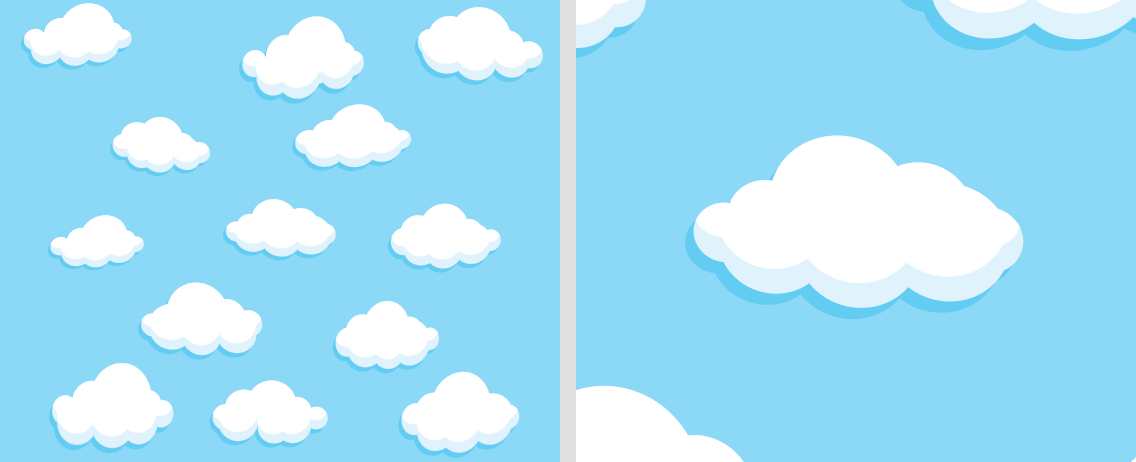
Left: the whole. Right: its middle third, enlarged.
A Shadertoy shader for this pattern:

```glsl
// Flat cartoon clouds scattered over a plain sky, on a wrapping brick grid.
// Each cloud is a union of round puffs drawn three times: a shifted drop shadow,
// a pale underside, and a white top where the body meets its raised copy.

const vec2 GRID = vec2(3.0, 5.0);        // cells across and up
const vec2 JITTER = vec2(0.30, 0.26);    // scatter, in cells
const vec2 SHADOW_OFFSET = vec2(-0.05, -0.07);
const vec2 LIGHT_OFFSET = vec2(-0.01, 0.155);

const vec3 SKY = vec3(0.55, 0.85, 0.97);
const vec3 SHADOW = vec3(0.39, 0.80, 0.95);
const vec3 UNDERSIDE = vec3(0.88, 0.95, 0.99);
const vec3 TOP = vec3(1.0);

vec2 hash2(vec2 p) {
    vec3 q = fract(p.xyx * vec3(0.1031, 0.1030, 0.0973));
    q += dot(q, q.yzx + 33.33);
    return fract((q.xx + q.yz) * q.zy);
}

float circle(vec2 p, vec2 center, float radius) {
    return length(p - center) - radius;
}

// Signed distance to a cloud about two units wide
float cloud(vec2 p, vec2 seed) {
    vec2 h = hash2(seed + 7.3);
    vec2 m = hash2(seed + 23.9);
    p.x *= h.x < 0.5 ? -1.0 : 1.0;
    p.y -= 0.2 * (m.x - 0.5) * p.x;
    float peak = mix(-0.2, 0.08, h.y);

    // Main dome, second dome and shoulder
    float d = circle(p, vec2(peak, 0.09), mix(0.41, 0.50, m.y));
    d = min(d, circle(p, vec2(peak + 0.47, 0.04), mix(0.28, 0.38, m.x)));
    d = min(d, circle(p, vec2(peak - 0.43, -0.02), mix(0.20, 0.28, h.y)));

    // Puffs at both ends
    d = min(d, circle(p, vec2(-0.78, -0.13), mix(0.17, 0.22, m.x)));
    d = min(d, circle(p, vec2(0.76, mix(-0.12, -0.02, m.y)), mix(0.19, 0.24, h.y)));

    // Base of three broad scallops of uneven size, deepest in the middle
    for (int i = -1; i <= 1; i++) {
        vec2 k = hash2(seed + 11.7 * float(i + 3));
        float x = 0.47 * float(i) + 0.18 * (k.y - 0.5);
        float radius = mix(0.28, 0.39, k.x);
        float bottom = -0.42 - 0.13 * (1.0 - 2.0 * x * x) - 0.04 * k.y;
        d = min(d, circle(p, vec2(x, bottom + radius), radius));
    }
    return d;
}

// Nearest distances of (shadow, body, lit top), in canvas heights
vec3 cloudLayers(vec2 uv, float aspect) {
    vec3 layers = vec3(1.0);
    vec2 g = uv * GRID;
    for (int j = -1; j <= 1; j++) {
        float row = floor(g.y) + float(j);
        // Every other row is shifted by half a cell and holds one cloud less
        float sparse = mod(mod(row, GRID.y), 2.0);
        float shift = 0.5 * sparse;
        for (int i = -1; i <= 1; i++) {
            float column = floor(g.x - shift) + float(i);
            vec2 cell = mod(vec2(column, row), GRID);
            if (sparse > 0.5 && cell.x > GRID.x - 1.5) continue;

            vec2 seed = cell * 3.7 + 1.0;
            vec2 place = hash2(seed);
            vec2 shape = hash2(seed + 41.0);
            vec2 center = vec2(column + shift, row) + 0.5 + (place - 0.5) * JITTER;

            // Local cloud space with varied size and height
            float size = mix(0.104, 0.138, shape.x);
            vec2 p = (g - center) / GRID * vec2(aspect, 1.0) / size;
            p.y /= mix(0.92, 1.18, shape.y * shape.y);
            if (dot(p, p) > 2.25) continue;

            float body = cloud(p, seed);
            float lit = max(body, cloud(p - LIGHT_OFFSET, seed));
            float shadow = cloud(p - SHADOW_OFFSET, seed);
            layers = min(layers, vec3(shadow, body, lit) * size);
        }
    }
    return layers;
}

void mainImage(out vec4 fragColor, in vec2 fragCoord) {
    vec2 uv = fragCoord / iResolution.xy;
    float edge = 1.1 / iResolution.y;
    vec3 layers = cloudLayers(uv, iResolution.x / iResolution.y);
    vec3 cover = clamp(0.5 - layers / edge, 0.0, 1.0);

    vec3 color = mix(SKY, SHADOW, cover.x);
    color = mix(color, UNDERSIDE, cover.y);
    color = mix(color, TOP, cover.z);
    fragColor = vec4(color, 1.0);
}
```
